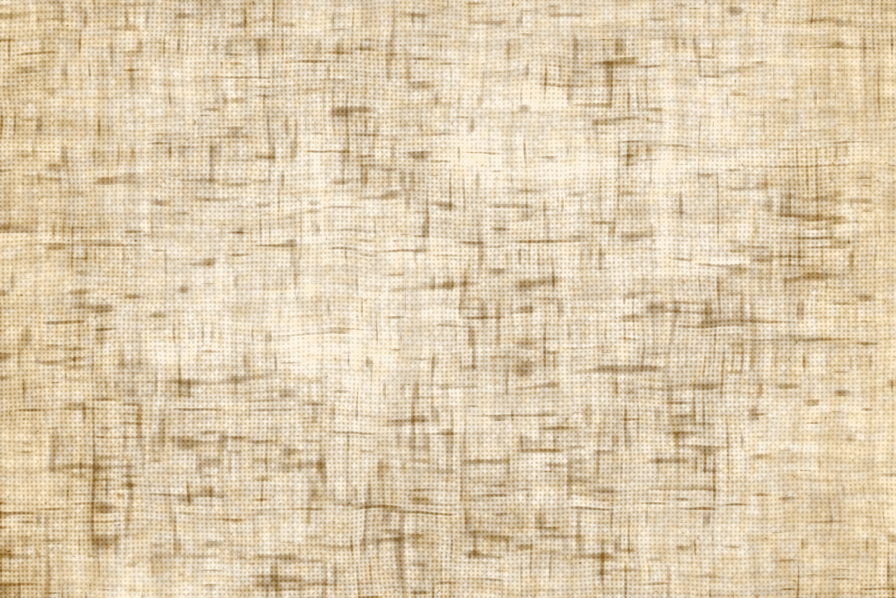
Reproduce this texture procedurally as a WebGL 1 fragment shader.

```glsl
precision highp float;
uniform vec2 u_resolution;

const float THREADS = 134.0;   // threads per canvas height
const float TAU = 6.28318;
const vec3 FLAX = vec3(0.62, 0.51, 0.35);
const vec3 CREAM = vec3(0.97, 0.93, 0.86);
const vec3 WARM_SHIFT = vec3(0.004, -0.022, -0.075);

float hash(vec2 p) {
  return fract(sin(dot(p, vec2(127.1, 311.7))) * 43758.5);
}

float noise(vec2 p) {
  vec2 cell = floor(p);
  vec2 f = fract(p);
  f = f * f * (3.0 - 2.0 * f);
  float low = mix(hash(cell), hash(cell + vec2(1.0, 0.0)), f.x);
  float high = mix(hash(cell + vec2(0.0, 1.0)), hash(cell + 1.0), f.x);
  return mix(low, high, f.y);
}

float fbm(vec2 p) {
  float sum = 0.0;
  float gain = 0.5;
  for (int i = 0; i < 4; i++) {
    sum += gain * noise(p);
    p = p * 2.03 + 17.3;
    gain *= 0.5;
  }
  return sum / 0.9375;
}

// Signed tone variation along one thread direction: x along, y across
float streaks(vec2 t, float seed) {
  float fine = noise(vec2(t.x * 0.13, t.y) + seed) - 0.5;
  float broad = noise(vec2(t.x * 0.035, t.y * 0.4) + seed * 1.7) - 0.5;
  return 0.22 * fine + 0.16 * broad;
}

// Short dark fibres lying along a thread
float slubs(vec2 t, float seed, float density) {
  float n = noise(vec2(t.x * 0.17, t.y * 0.95) + seed);
  return smoothstep(0.84 - 0.24 * density, 1.02, n);
}

// Dark pinholes between crossing threads, with a faint over-under relief
float weave(vec2 t) {
  vec2 gap = 0.5 + 0.5 * cos(TAU * t);
  float relief = sin(0.5 * TAU * t.x) * sin(0.5 * TAU * t.y);
  return gap.x * gap.y - 0.12 * relief;
}

vec3 linen(vec2 p, vec2 uv) {
  vec2 wobble = vec2(fbm(p * 9.0), fbm(p * 9.0 + 40.0)) - 0.5;
  vec2 t = p * THREADS + 1.6 * wobble;
  float patches = fbm(p * vec2(6.0, 7.0) + 5.0);
  float density = smoothstep(0.3, 0.7, patches);

  // Woven structure
  float tone = 0.93 - (0.34 + 0.16 * density) * weave(t);
  tone += streaks(t, 11.0) + streaks(t.yx, 53.0);
  tone -= 0.58 * slubs(t, 91.0, density);
  tone -= 0.50 * slubs(t.yx, 137.0, density);

  // Uneven dye, grain and sparse dark specks
  tone -= 0.30 * (patches - 0.5);
  tone += 0.20 * (noise(t * 1.4 + 71.0) - 0.5);
  tone -= 0.5 * smoothstep(0.91, 1.0, noise(t * vec2(0.6, 0.75) + 211.0));

  // Bright middle, darker and yellower margins
  vec2 off = abs(uv - 0.5) * 2.0;
  float margin = smoothstep(0.35, 1.35, length(off));
  tone += 0.03 - 0.15 * margin;
  float warm = 0.8 * smoothstep(0.55, 1.1, off.x) + 0.35 * margin;
  warm += 1.5 * (noise(t * 0.45 + 301.0) - 0.42);
  return mix(FLAX, CREAM, clamp(tone, -0.3, 1.06))
       + WARM_SHIFT * clamp(warm, 0.0, 1.2);
}

void main() {
  // Average four samples per pixel for smooth edges
  vec3 color = vec3(0.0);
  for (int i = 0; i < 4; i++) {
    vec2 corner = vec2(mod(float(i), 2.0), floor(float(i) * 0.5));
    vec2 pixel = gl_FragCoord.xy + 0.5 * corner - 0.25;
    color += linen(pixel / u_resolution.y, pixel / u_resolution);
  }
  gl_FragColor = vec4(color * 0.25, 1.0);
}
```
